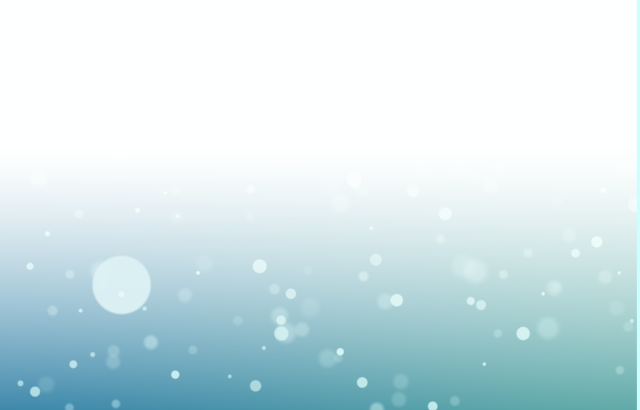
This background is drawn by a Shadertoy shader. Its source:

```glsl
// Soft bokeh dots rising through a blue-teal haze that fades to white.

const vec3 WHITE = vec3(0.995, 1.0, 1.0);
const vec3 DEEP_BLUE = vec3(0.24, 0.53, 0.67);
const vec3 DEEP_TEAL = vec3(0.38, 0.67, 0.66);
const vec3 DOT_TINT = vec3(0.84, 0.98, 0.97);
const vec3 ORB_COLOR = vec3(0.87, 0.95, 0.96);
const vec3 STRIP_COLOR = vec3(0.80, 1.0, 1.0);

const float HAZE_TOP = 0.64;      // height where the haze turns white
const float HAZE_FALLOFF = 1.4;
const float STRIP_LEFT = 0.995;   // left edge of the strip at the right
const vec2 ORB_CENTER = vec2(0.19, 0.305);
const float ORB_RADIUS = 0.071;
const float ORB_BLUR = 0.004;
const float ORB_OPACITY = 0.92;

const int SOFT_COUNT = 62;
const int CRISP_COUNT = 44;
const float GOLDEN_STEP = 0.618034;

float hash(float n) {
    return fract(sin(n * 127.1) * 43758.5453);
}

// Coverage of a disc whose edge fades over +-blur.
float disc(vec2 p, vec2 center, float radius, float blur) {
    return 1.0 - smoothstep(radius - blur, radius + blur, length(p - center));
}

vec3 haze(vec2 uv) {
    vec3 deep = mix(DEEP_BLUE, DEEP_TEAL, smoothstep(-0.1, 1.1, uv.x));
    float rise = clamp(uv.y / HAZE_TOP, 0.0, 1.0);
    return mix(WHITE, deep, pow(1.0 - rise, HAZE_FALLOFF));
}

// Scatters dots evenly across and more densely toward the bottom.
vec3 addDots(vec3 color, vec2 p, float aspect, int count, float seed,
             vec2 radiusRange, vec2 opacityRange, float softness) {
    float pixel = 1.0 / iResolution.y;
    for (int i = 0; i < count; i++) {
        float id = float(i) + seed;
        float x = fract(id * GOLDEN_STEP + 0.08 * hash(id));
        float rise = pow(hash(id + 17.3), 1.15);
        float size = hash(id + 41.7);
        float radius = mix(radiusRange.x, radiusRange.y, size * size);
        float opacity = mix(opacityRange.x, opacityRange.y, hash(id + 73.9));
        vec2 center = vec2(x * aspect, rise * HAZE_TOP * 0.97);
        float cover = disc(p, center, radius, max(radius * softness, pixel));
        color = mix(color, mix(DOT_TINT, WHITE, rise), cover * opacity);
    }
    return color;
}

void mainImage(out vec4 fragColor, in vec2 fragCoord) {
    vec2 uv = fragCoord / iResolution.xy;
    float aspect = iResolution.x / iResolution.y;
    vec2 p = vec2(uv.x * aspect, uv.y);
    float pixel = 1.0 / iResolution.y;

    // Haze and blurred dots behind
    vec3 color = haze(uv);
    color = addDots(color, p, aspect, SOFT_COUNT, 3.0,
                    vec2(0.010, 0.028), vec2(0.12, 0.50), 0.4);

    // Large orb
    vec2 orbCenter = ORB_CENTER * vec2(aspect, 1.0);
    float orb = disc(p, orbCenter, ORB_RADIUS, max(ORB_BLUR, pixel));
    color = mix(color, ORB_COLOR, orb * ORB_OPACITY);

    // Sharper dots in front
    color = addDots(color, p, aspect, CRISP_COUNT, 211.0,
                    vec2(0.004, 0.018), vec2(0.55, 0.92), 0.12);

    // Pale strip along the right edge
    float edge = 0.5 / iResolution.x;
    color = mix(color, STRIP_COLOR,
                smoothstep(STRIP_LEFT - edge, STRIP_LEFT + edge, uv.x));

    fragColor = vec4(color, 1.0);
}
```
